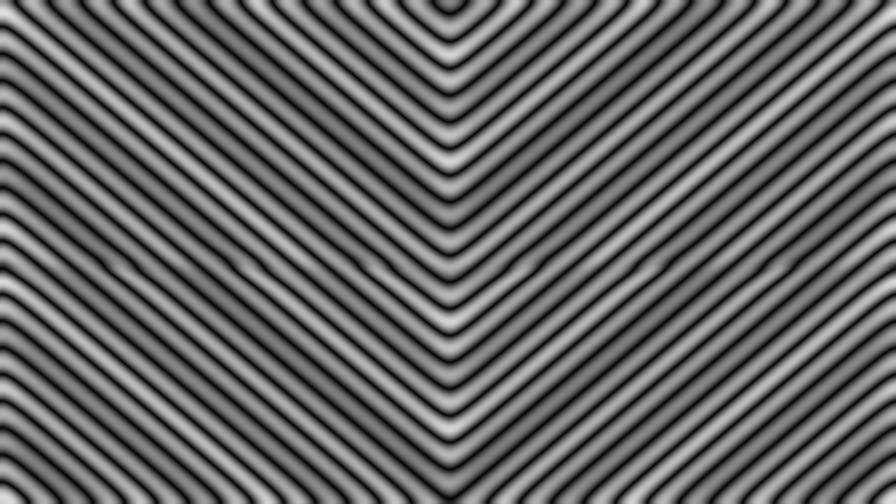
Give the GLSL for this pattern, as a Shadertoy shader.

```glsl
// Nested grey chevrons: rounded V stripes that fold back softly at the borders.
// A slow tone wave brightens every fourth stripe and flips by half a period
// across a horizontal seam; the folds themselves glow a little.

const float PI = 3.14159265;
const float STRIPES = 18.9;      // stripes per canvas height
const float SLOPE = 0.84;        // steepness of the chevron arms
const float SEAM = 0.528;        // depth of the seam below the top edge
const float CENTER = 0.502;      // position of the chevron tips
const float TONE_PERIOD = 4.0;   // stripes per tone wave
const float BAND_PERIOD = 10.0;  // stripes per broad band

// Absolute value with a rounded corner
float softAbs(float v, float radius) {
    return sqrt(v * v + radius * radius);
}

// Ramp from zero to limit, flattened at both ends
float softRamp(float v, float limit, float radius) {
    float past = abs(v) - limit;
    return softAbs(v, radius) - radius - (past + softAbs(past, radius));
}

// Soft bump around zero
float bump(float v, float width) {
    return exp(-v * v / (width * width));
}

// Wave across the stripes, positive on the bright ones
float toneWave(float stripe, float period) {
    return cos(2.0 * PI * stripe / period);
}

// Rounded ridges separated by narrow dark valleys
float ridge(float stripe) {
    return softAbs(cos(PI * stripe), 0.05);
}

// Local slip of the stripes beside the seam
float seamSlip(float stripe, float fromSeam, float side) {
    return 0.13 * side * bump(fromSeam, 0.03) * max(toneWave(stripe, TONE_PERIOD), 0.0);
}

void mainImage(out vec4 fragColor, in vec2 fragCoord) {
    vec2 uv = fragCoord / iResolution.xy;
    float aspect = iResolution.x / iResolution.y;
    float halfWidth = 0.5 * aspect;
    float across = (uv.x - CENTER) * aspect;
    float depth = 1.0 - uv.y;

    // Chevron coordinate, counted in stripes
    float arm = softRamp(across, halfWidth, 0.018);
    float drop = softRamp(depth, 1.0, 0.014) + 0.01;
    float stripe = STRIPES * (drop + SLOPE * arm);

    // Seam: tone flips and stripes slip
    float fromSeam = depth - SEAM;
    float side = tanh(fromSeam / 0.014);
    float tone = side * toneWave(stripe, TONE_PERIOD);
    float band = toneWave(stripe - 14.0, BAND_PERIOD);
    stripe -= seamSlip(stripe, fromSeam, side);

    // Glow along the middle and the borders
    float glow = bump(across, 0.035) + bump(abs(across) - halfWidth, 0.035)
               + 0.7 * (bump(depth, 0.025) + bump(1.0 - depth, 0.025));

    float grey = ridge(stripe) * (0.61 + 0.09 * tone + 0.03 * band + 0.12 * min(glow, 1.2));
    fragColor = vec4(vec3(grey), 1.0);
}
```
